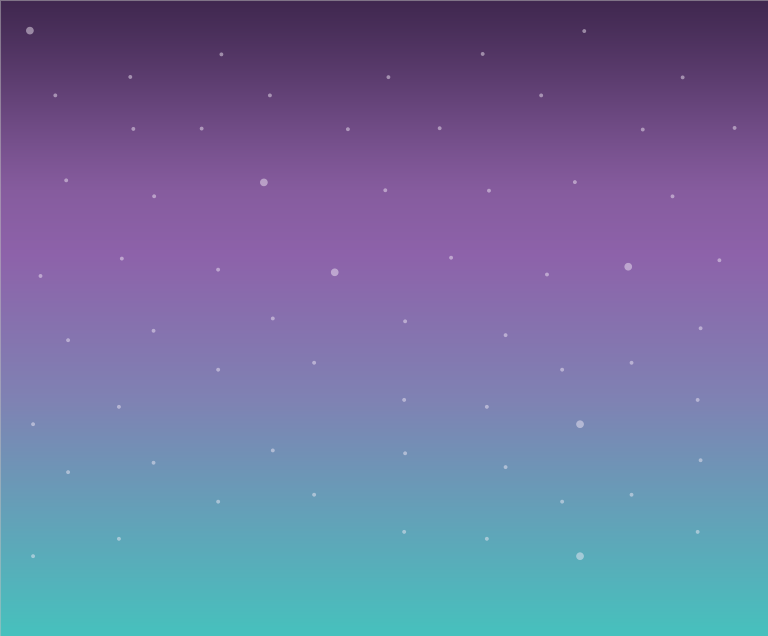
Write a Shadertoy shader that draws this background.

```glsl
// A dusk sky fading from plum through violet to teal, dotted with pale stars.
// Stars run along loose rows whose positions sway by cosines; the lower rows
// repeat as a band. Lengths are in canvas heights, measured from the top left.

vec3 skyColor(float depth) {
    vec3 color = mix(vec3(0.25, 0.155, 0.31), vec3(0.525, 0.36, 0.62), smoothstep(-0.02, 0.32, depth) * 0.3 + 0.7 * clamp(depth / 0.3, 0.0, 1.0));
    color = mix(color, vec3(0.553, 0.384, 0.665), clamp((depth - 0.3) / 0.1, 0.0, 1.0));
    color = mix(color, vec3(0.498, 0.51, 0.702), clamp((depth - 0.4) / 0.23, 0.0, 1.0));
    return mix(color, vec3(0.275, 0.757, 0.741), clamp((depth - 0.63) / 0.37, 0.0, 1.0));
}

// Wave is (amplitude, frequency, phase)
float wave(vec3 w, float i) {
    return w.x * cos(w.y * i + w.z);
}

// Coverage of one row; the bits of gaps and bright pick stars by index
float starRow(vec2 p, vec2 start, float pitch, vec3 sway, vec3 bob, int gaps, int bright) {
    float blur = 0.6 / iResolution.y;
    float cover = 0.0;
    for (int i = 0; i < 9; i++) {
        int bit = 1 << i;
        if ((gaps & bit) != 0) continue;
        float n = float(i);
        vec2 center = start + vec2(pitch * n + wave(sway, n), wave(bob, n));
        float radius = (bright & bit) != 0 ? 0.006 : 0.003;
        float dist = length(p - center) - radius;
        cover = max(cover, 1.0 - smoothstep(-blur, blur, dist));
    }
    return cover;
}

void mainImage(out vec4 fragColor, in vec2 fragCoord) {
    vec2 p = vec2(fragCoord.x, iResolution.y - fragCoord.y) / iResolution.y;
    vec3 color = skyColor(p.y);

    // Upper rows
    float stars = starRow(p, vec2(0.047, 0.085), 0.1445, vec3(0.015, 1.1, -1.571), vec3(-0.042, 2.1, 0.5), 8 + 256, 1);
    stars = max(stars, starRow(p, vec2(0.05, 0.185), 0.1335, vec3(0.037, 0.785, 0.0), vec3(-0.035, 2.1, 0.0), 0, 0));
    stars = max(stars, starRow(p, vec2(0.1, 0.296), 0.163, vec3(0.022, 1.4, -4.9), vec3(-0.013, 2.6, 0.3), 128, 4));
    stars = max(stars, starRow(p, vec2(0.052, 0.42), 0.158, vec3(0.027, 1.2, -5.16), vec3(0.015, 2.3, 0.38), 256, 8 + 64));

    // Lower band, drawn twice
    for (int k = 0; k < 2; k++) {
        vec2 q = p - vec2(0.0, 0.2075 * float(k));
        stars = max(stars, starRow(q, vec2(0.1, 0.517), 0.17, vec3(0.03, 1.5, -4.95), vec3(0.018, 1.3, 0.1), 32 + 128, 0));
        stars = max(stars, starRow(q, vec2(0.187, 0.605), 0.13, vec3(0.06, 0.449, -1.571), vec3(0.042, 1.571, 0.6), 256, 0));
        stars = max(stars, starRow(q, vec2(0.052, 0.667), 0.86, vec3(0.0), vec3(0.0), 0, 2));
    }
    color = mix(color, vec3(0.96, 0.93, 0.97), 0.47 * stars);

    // Pale hairline along the left and top edges
    float edge = 1.0 - smoothstep(0.001, 0.0025, min(p.x, p.y));
    color = mix(color, vec3(0.75), 0.5 * edge);

    fragColor = vec4(color, 1.0);
}
```
